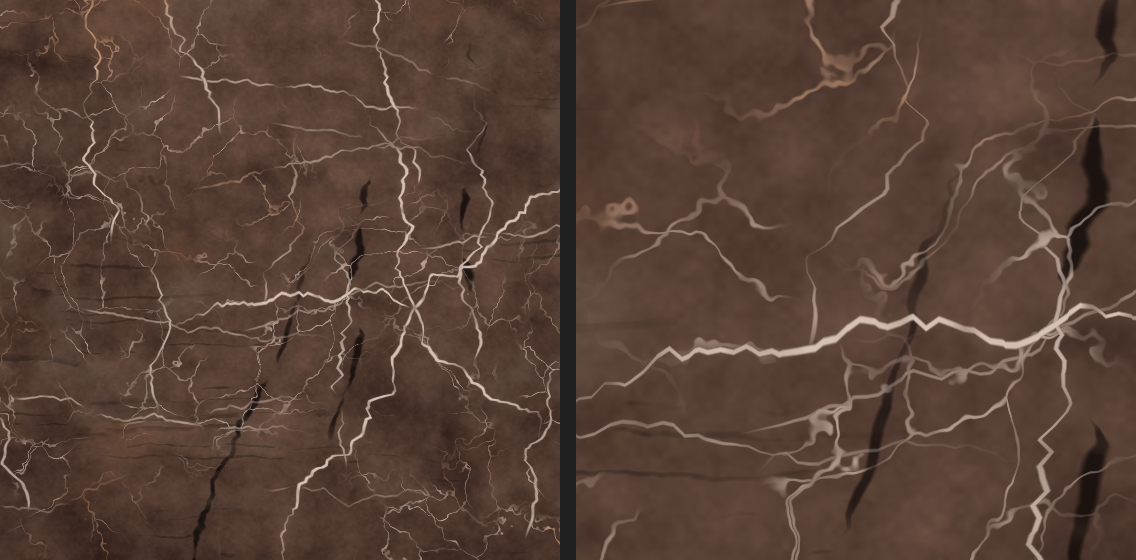
Left: the whole. Right: its middle third, enlarged.
A Shadertoy shader for this texture:

```glsl
// Dark brown marble with jagged pale veins, black cracks and rusty stains.
#define VEIN_WIDTH 0.0022
#define CRACK_WIDTH 0.0080
#define STEEP_VEINS 9
#define SHALLOW_VEINS 12
#define HUB_SPOKES 5
#define HUB vec2(0.74, 0.45)
#define STONE_DARK vec3(0.210, 0.140, 0.115)
#define STONE_LIGHT vec3(0.440, 0.327, 0.270)
#define VEIN_PALE vec3(0.84, 0.76, 0.71)
#define VEIN_RUST vec3(0.72, 0.51, 0.36)
#define CRACK_COLOR vec3(0.085, 0.058, 0.050)

float hash(vec2 p) {
    return fract(sin(dot(p, vec2(127.1, 311.7))) * 43758.5453);
}

float noise(vec2 p) {
    vec2 i = floor(p), f = fract(p);
    f = f * f * (3.0 - 2.0 * f);
    return mix(mix(hash(i), hash(i + vec2(1, 0)), f.x),
               mix(hash(i + vec2(0, 1)), hash(i + vec2(1, 1)), f.x), f.y);
}

float fbm(vec2 p) {
    float sum = 0.0, amp = 0.5;
    for (int i = 0; i < 6; i++) {
        sum += amp * noise(p);
        p = mat2(1.6, 1.2, -1.2, 1.6) * p + 7.3;
        amp *= 0.54;
    }
    return sum / 1.06;
}

// Straight-sided 1D noise gives the veins sharp corners.
float jag(float t, float seed) {
    float i = floor(t);
    return mix(hash(vec2(i, seed)), hash(vec2(i + 1.0, seed)), t - i) - 0.5;
}

float wander(float t, float seed) {
    return 0.080 * jag(t * 7.0, seed) + 0.032 * jag(t * 21.0, seed + 3.0)
         + 0.017 * jag(t * 53.0, seed + 5.0) + 0.008 * jag(t * 131.0, seed + 7.0);
}

// Coverage of one wandering vein; a higher gap breaks it into pieces.
float vein(vec2 p, vec2 start, float angle, float len, float width, float gap, float bend, float seed) {
    float px = 1.0 / iResolution.y;
    vec2 dir = vec2(cos(angle), sin(angle)), q = p - start;
    float along = dot(q, dir);
    float side = dot(q, vec2(-dir.y, dir.x));
    float dist = 0.75 * abs(side - bend * wander(along, seed) * smoothstep(0.0, 0.08, along));
    float swell = smoothstep(gap, 1.0, noise(vec2(along * 23.0, seed + 0.5)));
    float speckle = 0.25 + 0.9 * noise(vec2(along * 80.0, seed + 9.5));
    float ends = smoothstep(-0.015, 0.015, along) * (1.0 - smoothstep(len * 0.6, len, along));
    float w = width * swell * (0.3 + 0.7 * ends);
    float core = min(1.0, speckle + 0.4 * swell) * (1.0 - smoothstep(w * 0.4, w + px, dist));
    float halo = 0.08 * exp(-dist / (width * 1.5));
    return ends * smoothstep(0.0, 0.3, swell) * max(core, halo);
}

vec2 cellPoint(vec2 c) {
    return c + vec2(hash(c), hash(c + 41.0));
}

// Thin borders between irregular cells.
float network(vec2 p, float thickness) {
    vec2 cell = floor(p), near = vec2(9.0);
    float border = 9.0;
    for (int i = 0; i < 9; i++) {
        vec2 r = cellPoint(cell + vec2(i % 3 - 1, i / 3 - 1)) - p;
        if (dot(r, r) < dot(near, near)) near = r;
    }
    for (int i = 0; i < 25; i++) {
        vec2 r = cellPoint(cell + vec2(i % 5 - 2, i / 5 - 2)) - p;
        if (distance(r, near) > 0.001) border = min(border, dot(0.5 * (r + near), normalize(r - near)));
    }
    return 1.0 - smoothstep(thickness * 0.2, thickness, border);
}

void mainImage(out vec4 fragColor, in vec2 fragCoord) {
    vec2 p = fragCoord / iResolution.y;
    vec2 warp = vec2(fbm(p * 6.0), fbm(p * 6.0 + 31.0)) - 0.5;

    // Cloudy stone, sideways bedding and fine grain
    float cloud = fbm(p * 3.5 + warp * 0.8);
    float bedding = fbm(vec2(p.x * 4.0, p.y * 16.0) + warp * 3.0);
    float mottle = fbm(p * 26.0 + 13.0);
    float grain = noise(p * 240.0) + noise(p * 120.0 + 9.0) - 1.0;
    float tone = 0.50 + 1.15 * (cloud - 0.5) + 0.50 * (bedding - 0.5)
               + 0.60 * (mottle - 0.5) + 0.12 * grain;
    vec3 color = mix(STONE_DARK, STONE_LIGHT, clamp(tone, -0.2, 1.1));
    float streak = smoothstep(0.80, 0.95, noise(vec2(p.x * 5.0, p.y * 130.0) + warp * 6.0));
    color *= 1.0 - 0.25 * streak * smoothstep(0.50, 0.65, fbm(p * 3.0 + 17.0));

    // Rust and grey stains gather at the left and the top
    float shattered = 0.15 * exp(-4.0 * p.x) + 0.13 * smoothstep(0.78, 1.0, p.y);
    float stain = smoothstep(0.58, 0.85, fbm(p * 9.0 + 53.0) + shattered);
    float rust = smoothstep(0.54, 0.74, fbm(p * 5.0 + 71.0) + 0.7 * shattered);
    color = mix(color, mix(vec3(0.42, 0.36, 0.31), vec3(0.48, 0.33, 0.23), rust), 0.32 * stain);

    // Hairline network, denser in patches
    float patchy = smoothstep(0.40, 0.68, fbm(p * 4.0 + 5.0) + shattered);
    float hair = 0.60 * network(p * 4.5 + warp * 1.1, 0.012) * patchy;
    hair = max(hair, 0.55 * network(p * 10.0 + warp * 2.0 + 20.0, 0.025) * patchy * patchy);
    hair *= smoothstep(0.2, 0.8, noise(p * 21.0)) * (0.4 + noise(p * 90.0));

    // Broken black cracks climbing to the right
    float crack = 0.0;
    for (int i = 0; i < 3; i++) {
        float k = float(i);
        crack = max(crack, vein(p, vec2(0.34 + 0.25 * k, 0.25 * k - 0.03), 1.22 + 0.17 * k,
                                0.75 - 0.1 * k, CRACK_WIDTH, 0.25, 0.6, 80.0 + k));
    }
    color = mix(color, CRACK_COLOR, 0.9 * crack);

    // Main veins: spokes from a hub, steep ones, faint shallow ones
    float pale = 0.0;
    for (int i = 0; i < HUB_SPOKES; i++) {
        float k = float(i), r = hash(vec2(k, 2.0));
        pale = max(pale, vein(p, HUB, 4.25 + 1.257 * k + 0.3 * (r - 0.5),
                              i == 0 ? 0.62 : 0.3 + 0.2 * r, VEIN_WIDTH, -0.1, 1.0, 10.0 + k));
    }
    for (int i = 0; i < STEEP_VEINS; i++) {
        float k = float(i), r = hash(vec2(k, 6.0)), s = hash(vec2(k, 8.0));
        vec2 start = vec2((k + 0.2 + 0.6 * r) / float(STEEP_VEINS), fract(0.62 * k + 0.1) * 0.8);
        pale = max(pale, (0.6 + 0.4 * r) * vein(p, start, 1.25 + 0.65 * s, 0.3 + 0.3 * r,
                                                VEIN_WIDTH * 0.85, 0.08, 1.0, 30.0 + k));
    }
    for (int i = 0; i < SHALLOW_VEINS; i++) {
        float k = float(i), r = hash(vec2(k, 12.0)), s = hash(vec2(k, 14.0));
        vec2 start = vec2(fract(0.62 * k + 0.3 * s) * 0.85 - 0.08, (k + r) / float(SHALLOW_VEINS));
        pale = max(pale, (0.3 + 0.4 * s) * vein(p, start, 0.7 * (r - 0.6), 0.3 + 0.3 * s,
                                                VEIN_WIDTH * 0.5, 0.05, 0.6, 50.0 + k));
    }
    vec3 veinColor = mix(VEIN_PALE, VEIN_RUST, 0.75 * rust);
    color = mix(color, veinColor, clamp(max(pale, hair), 0.0, 1.0));

    fragColor = vec4(color, 1.0);
}
```
